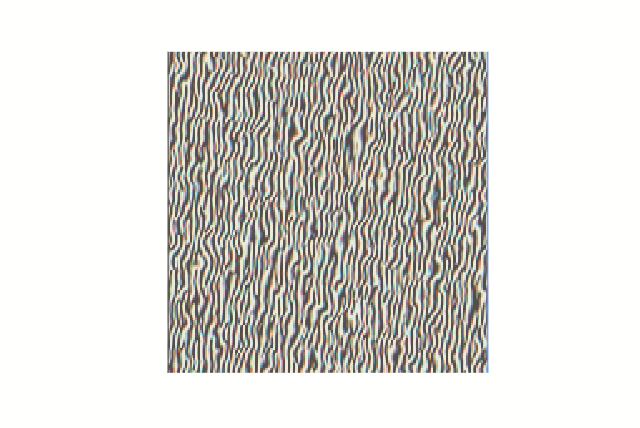
Reproduce this pattern procedurally as a Shadertoy shader.

```glsl
// A square swatch of fine, broken upright ripples with faint colour fringes, on white.

const float TAU = 6.2831853;

// Layout, in canvas heights from the centre
const vec2  SWATCH_CENTRE = vec2(0.0185, 0.004);
const float SWATCH_HALF   = 0.375;
const float RIM_WIDTH     = 0.004;

// Ripples, in repeats per swatch
const float CELLS        = 128.0;
const float CELL_SOFT    = 0.2;    // half width of the blend between cells
const float RIPPLES      = 49.0;
const float LEAN         = 6.0;
const vec2  BEND_FREQ    = vec2(13.0, 15.0);
const float BEND_AMOUNT  = 0.6;
const vec2  KINK_FREQ    = vec2(29.0, 31.0);
const float KINK_AMOUNT  = 0.18;
const vec2  FORK_FREQ    = vec2(25.0, 14.0);
const float FORK_BIAS    = 0.2;    // lower gives more forks
const float FORK_FADE    = 0.14;   // ripples fade below this strength
const vec2  GRAIN_FREQ   = vec2(83.0, 71.0);

// Tone
const float CONTRAST     = 1.2;
const vec3  FRINGE_SHIFT = vec3(-0.015, 0.0, 0.05);
const vec3  FRINGE_GRAIN = vec3(0.11, -0.06, -0.07);
const vec3  PAPER  = vec3(1.0, 1.0, 0.995);
const vec3  CREST  = vec3(0.92, 0.92, 0.87);
const vec3  TROUGH = vec3(0.33, 0.30, 0.28);
const vec3  LEFT_RIM  = vec3(0.36, 0.34, 0.33);
const vec3  RIGHT_RIM = vec3(0.42, 0.58, 0.92);

// Unit gradient from an integer lattice point
vec2 gradientAt(vec2 cell, vec2 period, float seed) {
    uvec2 q = uvec2(mod(cell, period));
    uint h = q.x * 1597u + q.y * 51749u + uint(seed) * 7919u;
    h = (h ^ (h >> 15u)) * 73244475u;
    h = (h ^ (h >> 13u)) * 73244475u;
    h ^= h >> 16u;
    float angle = TAU * float(h & 65535u) / 65536.0;
    return vec2(cos(angle), sin(angle));
}

// Gradient noise that wraps after one unit of uv
float wrapNoise(vec2 uv, vec2 freq, float seed) {
    vec2 p = uv * freq + 0.37 * seed;
    vec2 i = floor(p), f = p - i;
    vec2 w = f * f * f * (f * (f * 6.0 - 15.0) + 10.0);
    vec2 e = vec2(1.0, 0.0);
    float a = dot(gradientAt(i, freq, seed), f);
    float b = dot(gradientAt(i + e.xy, freq, seed), f - e.xy);
    float c = dot(gradientAt(i + e.yx, freq, seed), f - e.yx);
    float d = dot(gradientAt(i + e.xx, freq, seed), f - e.xx);
    return 1.4 * mix(mix(a, b, w.x), mix(c, d, w.x), w.y);
}

// Snap to cells with a short blend between them
vec2 softCells(vec2 uv) {
    vec2 p = uv * CELLS - 0.5;
    vec2 blend = smoothstep(0.5 - CELL_SOFT, 0.5 + CELL_SOFT, fract(p));
    return (floor(p) + blend + 0.5) / CELLS;
}

// Ripple phase in cycles and strength; zeros of the complex noise make forks
vec2 ripple(vec2 uv) {
    float phase = RIPPLES * uv.x - LEAN * uv.y;
    phase += BEND_AMOUNT * wrapNoise(uv, BEND_FREQ, 1.0);
    phase += KINK_AMOUNT * wrapNoise(uv, KINK_FREQ, 2.0);
    vec2 fork = vec2(FORK_BIAS + wrapNoise(uv, FORK_FREQ, 3.0),
                     wrapNoise(uv, FORK_FREQ, 4.0) + 1e-5);
    float strength = smoothstep(0.0, FORK_FADE, length(fork));
    return vec2(phase + atan(fork.y, fork.x) / TAU, strength);
}

vec3 rippleColour(vec2 uv) {
    vec3 shift = FRINGE_SHIFT + FRINGE_GRAIN * wrapNoise(uv, GRAIN_FREQ, 5.0);
    vec2 r = ripple(uv);
    vec3 wave = r.y * cos(TAU * (r.x - shift));
    vec3 tone = 0.5 + 0.5 * clamp(CONTRAST * wave, -1.0, 1.0);
    return mix(TROUGH, CREST, tone);
}

void mainImage(out vec4 fragColor, in vec2 fragCoord) {
    float pixel = 1.0 / iResolution.y;
    vec2 p = (fragCoord - 0.5 * iResolution.xy) * pixel - SWATCH_CENTRE;

    vec3 swatch = rippleColour(softCells(p / (2.0 * SWATCH_HALF) + 0.5));

    // Thin dark left rim and blue right rim
    float inner = SWATCH_HALF - RIM_WIDTH;
    float leftRim  = clamp((-p.x - inner) / pixel + 0.5, 0.0, 1.0);
    float rightRim = clamp((p.x - inner) / pixel + 0.5, 0.0, 1.0);
    swatch = mix(swatch, LEFT_RIM, 0.8 * leftRim);
    swatch = mix(swatch, RIGHT_RIM, 0.8 * rightRim);

    // White margin all round keeps the canvas seamless
    vec2 edge = abs(p) - SWATCH_HALF;
    float inside = clamp(0.5 - max(edge.x, edge.y) / pixel, 0.0, 1.0);
    fragColor = vec4(mix(PAPER, swatch, inside), 1.0);
}
```
